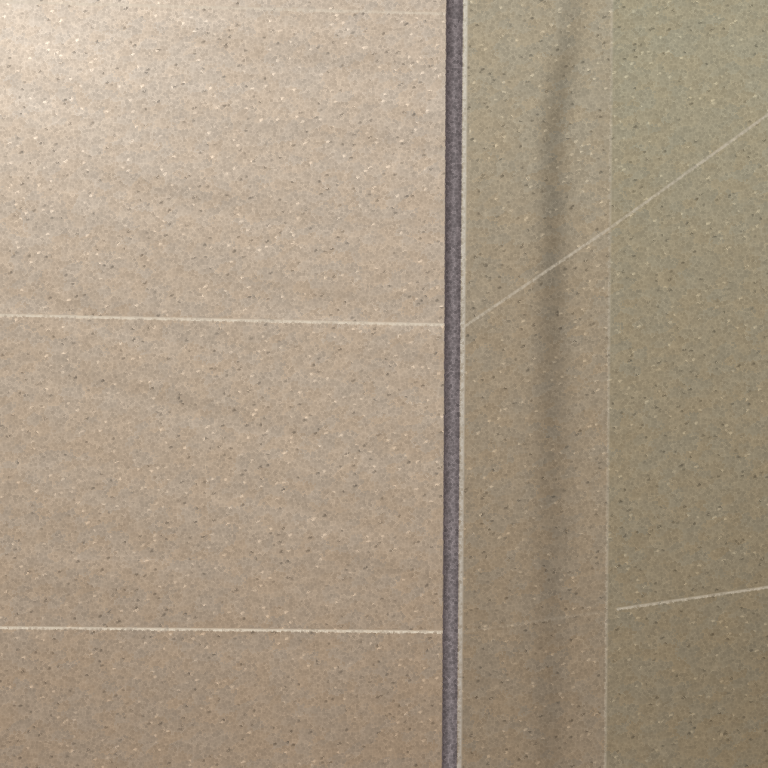
Give the GLSL for this texture, as a WebGL 1 fragment shader.

```glsl
precision highp float;
uniform vec2 u_resolution;

#define GROUT_WIDTH 0.0018
#define GROUT_COLOR vec3(0.87, 0.82, 0.74)
#define STRIP_COLOR vec3(0.41, 0.375, 0.375)
#define STREAK_AMOUNT 0.011
#define GRAIN_SCALE 250.0
#define GRAIN_AMOUNT 0.18
#define MOTTLE_SCALE 85.0
#define MOTTLE_AMOUNT 0.05
#define SPECK_SCALE 130.0
#define SPECK_AMOUNT 0.21
#define SHADOW_AMOUNT 0.17

vec2 hash2(vec2 p) {
  vec3 q = fract(p.xyx * vec3(0.1031, 0.1030, 0.0973));
  q += dot(q, q.yzx + 33.33);
  return fract((q.xx + q.yz) * q.zy);
}

// x: distance to the nearest cell point, y: random value of that cell
vec2 cellular(vec2 p) {
  vec2 cell = floor(p), f = fract(p);
  vec2 nearest = vec2(8.0, 0.0);
  for (int j = -1; j <= 1; j++) {
    for (int i = -1; i <= 1; i++) {
      vec2 offset = vec2(float(i), float(j));
      float d = length(offset + hash2(cell + offset) - f);
      if (d < nearest.x) nearest = vec2(d, hash2(cell + offset + 71.0).x);
    }
  }
  return nearest;
}

float grout(vec2 p, vec2 a, vec2 b, float soft) {
  vec2 ab = b - a;
  float d = length(p - a - ab * clamp(dot(p - a, ab) / dot(ab, ab), 0.0, 1.0));
  return 1.0 - smoothstep(GROUT_WIDTH - soft, GROUT_WIDTH + soft, d);
}

// Slanted veins in the stone, as warped sines
float streaks(vec2 p) {
  float v = p.y + 0.16 * p.x + 0.012 * sin(p.x * 9.0 + p.y * 7.0);
  float s = sin(v * 67.0 + 1.6 * sin(p.x * 5.0));
  s += 0.7 * sin(v * 118.0 + 2.0 * sin(p.x * 7.0 + v * 11.0));
  s += 0.5 * sin(v * 211.0 + 2.5 * sin(p.x * 4.0 - v * 17.0));
  return s * (0.7 + 0.3 * sin(p.x * 11.0 + v * 23.0));
}

vec3 leftWall(vec2 p) {
  vec3 c = mix(vec3(0.605, 0.53, 0.45), vec3(0.715, 0.645, 0.565), smoothstep(-0.1, 0.55, p.y));
  c = mix(c, vec3(0.775, 0.71, 0.635), smoothstep(0.45, 1.0, p.y));
  vec2 toLamp = p - vec2(0.0, 1.03);
  c += 0.13 * exp(-14.0 * dot(toLamp, toLamp));
  c -= 0.02 * smoothstep(0.35, 0.6, p.x) * (1.0 - p.y);
  return c + STREAK_AMOUNT * streaks(p) * smoothstep(0.0, 0.35, p.y);
}

vec3 rightWall(vec2 p, float seamX) {
  vec3 c = mix(vec3(0.555, 0.49, 0.41), vec3(0.61, 0.55, 0.465), smoothstep(0.0, 0.55, p.y));
  c = mix(c, vec3(0.665, 0.62, 0.53), smoothstep(0.45, 1.0, p.y));
  float farTile = smoothstep(-0.002, 0.002, p.x - seamX);
  c += farTile * vec3(-0.025, -0.012, -0.018);
  c -= 0.02 * smoothstep(0.8, 1.0, p.x) * (1.0 - smoothstep(0.1, 0.8, p.y));
  // Soft upright shadow, bending at the top
  float shadowX = 0.714 + 0.008 * p.y + 0.022 * smoothstep(0.82, 1.0, p.y);
  float spread = mix(0.023, 0.018, smoothstep(0.4, 0.9, p.y));
  float offset = (p.x - shadowX) / spread;
  float strength = mix(0.5, 1.0, smoothstep(0.1, 0.7, p.y)) * (1.0 - 0.6 * smoothstep(0.88, 1.02, p.y));
  return c * (1.0 - SHADOW_AMOUNT * strength * exp(-offset * offset));
}

void main() {
  vec2 p = gl_FragCoord.xy / u_resolution;
  float soft = max(0.0013, 0.6 / u_resolution.y);
  float stripLeft = mix(0.5755, 0.581, p.y);
  float stripRight = mix(0.595, 0.603, p.y);
  float seamX = mix(0.788, 0.797, p.y);

  // Walls on both sides of the corner
  float side = smoothstep(-soft, soft, p.x - stripRight);
  vec3 color = mix(leftWall(p), rightWall(p, seamX), side);

  // Stone grain, tinted mottling, small pits and glints
  vec2 fine = cellular(p * GRAIN_SCALE);
  float grain = 0.5 * (fine.x - 0.45) + 0.5 * (fine.y - 0.5);
  vec2 mottle = cellular(p * vec2(0.7, 1.0) * MOTTLE_SCALE + 7.0 + 0.8 * grain);
  vec2 speck = cellular(p * vec2(0.75, 1.0) * SPECK_SCALE + 19.0 + 0.4 * grain);
  float spot = 1.0 - smoothstep(0.05, 0.34, speck.x);
  float tone = smoothstep(0.85, 0.98, speck.y) - 1.0 + smoothstep(0.02, 0.19, speck.y);
  color *= 1.0 + GRAIN_AMOUNT * grain + MOTTLE_AMOUNT * (mottle.x - 0.45) + SPECK_AMOUNT * spot * tone;
  color += vec3(0.016, 0.0, -0.016) * (mottle.y - 0.5);

  // Grout joints, roughened and worn by the grain
  vec2 q = p + 0.0018 * grain;
  float leftJoint = 0.7 * grout(q, vec2(-0.01, 0.998), vec2(0.58, 0.982), soft);
  leftJoint = max(leftJoint, grout(q, vec2(-0.01, 0.590), vec2(0.58, 0.577), soft));
  leftJoint = max(leftJoint, grout(q, vec2(-0.01, 0.183), vec2(0.58, 0.177), soft));
  float rightJoint = grout(q, vec2(0.605, 0.575), vec2(0.794, 0.703), soft);
  rightJoint = max(rightJoint, grout(q, vec2(0.794, 0.703), vec2(1.01, 0.858), soft));
  rightJoint = max(rightJoint, grout(q, vec2(0.805, 0.207), vec2(1.01, 0.237), soft));
  float faintJoint = 0.15 * grout(q, vec2(0.6, 0.177), vec2(0.79, 0.204), soft);
  faintJoint = max(faintJoint, 0.38 * grout(q, vec2(0.788, -0.01), vec2(0.797, 1.01), soft));
  float wear = 0.8 + 0.8 * grain;
  color = mix(color, GROUT_COLOR, 0.9 * wear * leftJoint);
  color = mix(color, GROUT_COLOR * 0.88, wear * max(0.75 * rightJoint, faintJoint));

  // Dark corner strip with its pale right edge
  float across = clamp((p.x - stripLeft) / (stripRight - stripLeft), 0.0, 1.0);
  float strip = smoothstep(-soft, soft, q.x - stripLeft) * (1.0 - side);
  float ridge = (across - 0.55) * 4.0;
  vec3 metal = STRIP_COLOR + 0.09 * exp(-ridge * ridge) - 0.09 * exp(-across * 6.0);
  color = mix(color, metal * (1.0 + 0.45 * grain), strip);
  float edge = 1.0 - smoothstep(0.001, 0.0045, abs(q.x - stripRight - 0.0033));
  vec3 edgeColor = mix(vec3(0.69, 0.65, 0.60), vec3(0.83, 0.80, 0.74), p.y);
  color = mix(color, edgeColor, wear * edge);

  gl_FragColor = vec4(clamp(color, 0.0, 1.0), 1.0);
}
```
